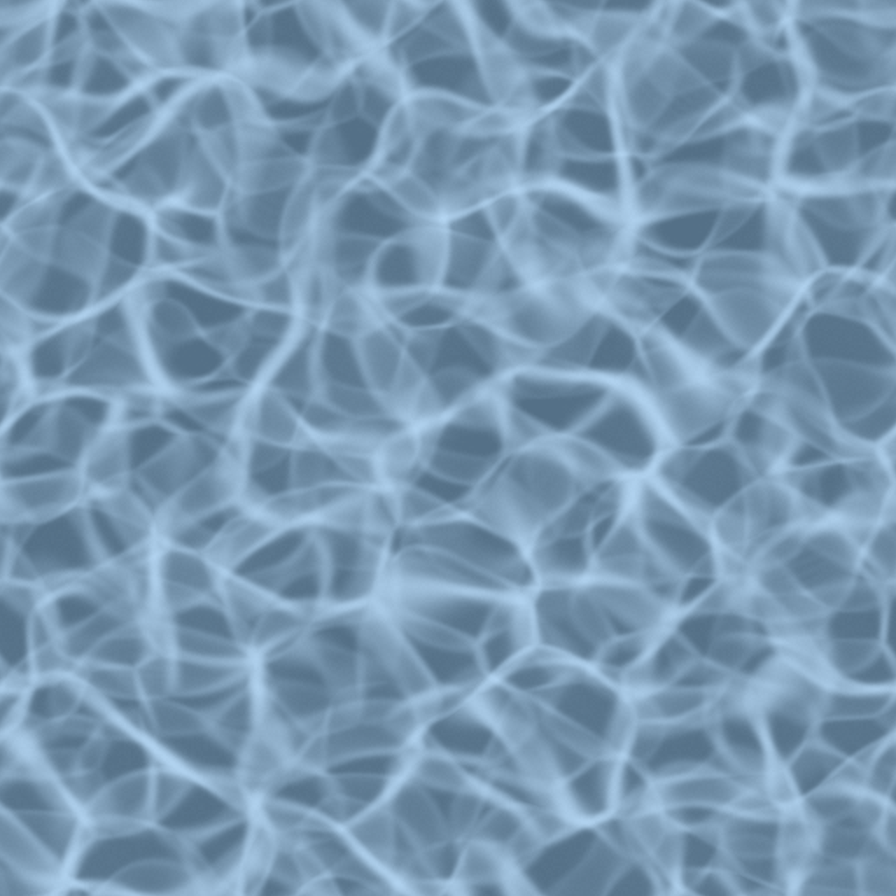
This texture is drawn by a Shadertoy shader. Its source:

```glsl
const float TAU = 6.2831853;

vec2 hash2(vec2 p) {
    vec3 q = fract(p.xyx * vec3(0.1031, 0.1030, 0.0973));
    q += dot(q, q.yzx + 33.33);
    return fract((q.xx + q.yz) * q.zy);
}

// Wrapping vector field: sines with whole wave numbers, about unit strength
vec2 swell(vec2 p, float seed, float reach) {
    vec2 sum = vec2(0.0);
    for (int i = 0; i < 8; i++) {
        vec2 id = vec2(float(i) * 7.0 + 3.0, seed);
        vec2 waveNumber = floor((hash2(id) * 2.0 - 1.0) * reach + 0.5);
        vec2 turn = TAU * hash2(id + 51.0);
        sum += vec2(cos(turn.x), sin(turn.x)) * sin(TAU * dot(waveNumber, p) + turn.y);
    }
    return sum * 0.5;
}

// Gap between the two nearest cell centres: zero along the cell borders
float borderGap(vec2 uv, vec2 cells, float seed) {
    vec2 p = uv * cells;
    vec2 base = floor(p);
    float nearest = 9.0, second = 9.0;
    for (int y = -1; y <= 1; y++)
    for (int x = -1; x <= 1; x++) {
        vec2 cell = base + vec2(x, y);
        vec2 centre = cell + 0.5 + 0.84 * (hash2(mod(cell, cells) + seed) - 0.5);
        float d = length(centre - p);
        second = min(second, max(nearest, d));
        nearest = min(nearest, d);
    }
    return second - nearest;
}

// Sweeps a border network along a varying path, leaving folded sheets of light
float caustic(vec2 uv, vec2 cells, float seed, float spread, float width) {
    const int STEPS = 14;
    vec2 start = uv + 0.012 * swell(uv, seed + 1.0, 6.0);
    vec2 sweep = spread * swell(uv, seed + 2.0, 5.0);
    vec2 bend = 0.4 * spread * swell(uv, seed + 3.0, 6.0);
    float light = 0.0;
    for (int i = 0; i < STEPS; i++) {
        float s = sin(0.5 * TAU * ((float(i) + 0.5) / float(STEPS) - 0.5));
        float gap = borderGap(start + s * sweep + (s * s - 0.5) * bend, cells, seed) / width;
        light += exp(-gap * gap);
    }
    return light / float(STEPS);
}

void mainImage(out vec4 fragColor, in vec2 fragCoord) {
    vec2 uv = fragCoord / iResolution.xy;

    // Large bright network over a finer, fainter one
    float light = caustic(uv, vec2(7.0, 9.0), 11.0, 0.026, 0.105);
    light += 0.5 * caustic(uv, vec2(11.0, 14.0), 37.0, 0.021, 0.14);

    // Soft exposure, slow depth changes and faint grain
    float tone = 1.35 * (1.0 - exp(-1.3 * light));
    tone += 0.04 * swell(uv, 71.0, 3.0).x;
    tone += 0.035 * (hash2(floor(uv * 384.0)).x - 0.5);

    vec3 deepWater = vec3(0.345, 0.455, 0.545);
    vec3 litWater = vec3(0.65, 0.78, 0.89);
    fragColor = vec4(mix(deepWater, litWater, clamp(tone, -0.05, 1.2)), 1.0);
}
```
